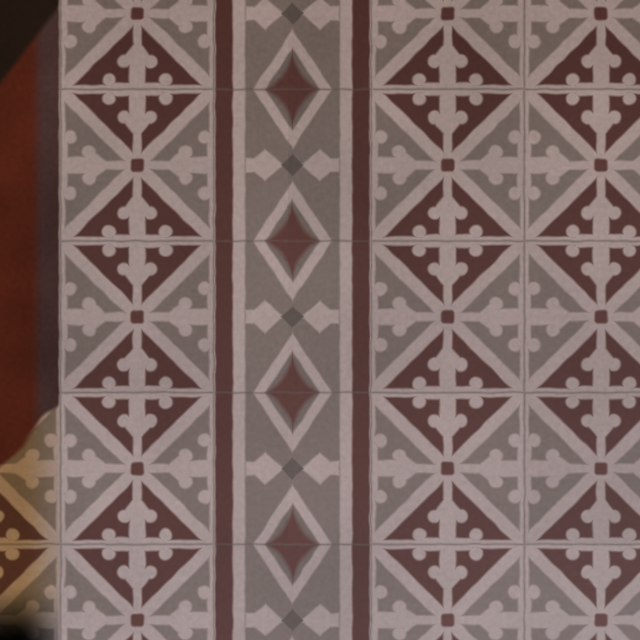
Give the GLSL for this pattern, as a Shadertoy shader.

```glsl
// Worn cement floor tiles: columns of quartered tiles with buds, and a striped border of diamonds.
// Each tile is folded into one triangle and drawn with distance functions;
// gradient noise adds wobbling edges, stains and grain.

vec2 hash2(vec2 p) {
    p = vec2(dot(p, vec2(127.1, 311.7)), dot(p, vec2(269.5, 183.3)));
    return fract(sin(p) * 43758.5) * 2.0 - 1.0;
}

float gradientNoise(vec2 p) {
    vec2 i = floor(p), f = fract(p), u = f * f * (3.0 - 2.0 * f);
    float a = dot(hash2(i), f);
    float b = dot(hash2(i + vec2(1, 0)), f - vec2(1, 0));
    float c = dot(hash2(i + vec2(0, 1)), f - vec2(0, 1));
    float d = dot(hash2(i + 1.0), f - 1.0);
    return mix(mix(a, b, u.x), mix(c, d, u.x), u.y);
}

// Soft coverage of a shape from its signed distance in canvas units
float cover(float d) {
    float soft = max(0.0028, 1.0 / iResolution.y);
    return 1.0 - smoothstep(-soft, soft, d);
}

float box(vec2 p, vec2 halfSize) {
    vec2 q = abs(p) - halfSize;
    return length(max(q, 0.0)) + min(max(q.x, q.y), 0.0);
}

const vec3 CREAM = vec3(0.64, 0.575, 0.565);
const vec3 GREY  = vec3(0.445, 0.395, 0.375);
const vec3 BROWN = vec3(0.305, 0.19, 0.175);

// Quartered tile, p in -0.5..0.5
vec3 quarteredTile(vec2 p) {
    vec2 q = abs(p);
    float across = min(q.x, q.y), edge = 0.5 - max(q.x, q.y);
    vec3 col = q.x > q.y ? GREY : BROWN;

    // Diagonal bands and rim
    float light = min((0.5 - edge - across) * 0.707 - 0.042, edge - 0.03);
    // Bud: stem, pointed head with lobes, arms with round tips
    vec2 b = vec2(across, edge);
    light = min(light, across - 0.03);
    light = min(light, box(b - vec2(0.0, 0.13), vec2(0.055, 0.13)));
    light = min(light, length(b - vec2(0.085, 0.185)) - 0.045);
    light = min(light, (across + abs(edge - 0.21) * 0.8) * 0.78 - 0.075);
    light = min(light, box(b, vec2(0.17, 0.045)));
    light = min(light, length(b - vec2(0.185, 0.06)) - 0.045);
    col = mix(col, CREAM, cover(light * 0.238));

    // Centre stud
    return mix(col, BROWN * 1.08, cover((box(p, vec2(0.022)) - 0.02) * 0.238));
}

// Border panel: x from its axis, row counted in tiles
vec3 borderPanel(float x, float row) {
    float ax = abs(x);
    float tileY = abs(fract(row + 0.5) - 0.5) * 0.237;
    float diamondY = abs(fract(row) - 0.5) * 0.237;
    vec3 col = GREY;

    // Diamond frame with a star inside
    float diamond = (ax / 0.0625 + diamondY / 0.094 - 1.0) * 0.052;
    col = mix(col, GREY * 0.93, cover(diamond));
    float star = pow(ax / 0.043, 0.7) + pow(diamondY / 0.056, 0.7) - 1.0;
    col = mix(col, BROWN * 1.1, cover(star * 0.018));
    col = mix(col, CREAM, cover(abs(diamond + 0.0085) - 0.008));

    // Side buds pointing at a dark stud
    float bud = max((tileY + abs(ax - 0.043) * 0.85) * 0.76 - 0.019, 0.016 - ax);
    bud = min(bud, box(vec2(ax - 0.058, tileY), vec2(0.015, 0.011)));
    col = mix(col, CREAM, cover(bud));
    col = mix(col, GREY * 0.76, cover(ax + tileY - 0.017));

    // Cream rims, then brown stripes with cream outer edges
    col = mix(col, CREAM, cover(0.074 - ax));
    return mix(col, BROWN, cover(abs(ax - 0.107) - 0.0135));
}

void mainImage(out vec4 fragColor, in vec2 fragCoord) {
    vec2 uv = fragCoord / iResolution.xy;
    vec2 p = uv + 0.0022 * vec2(gradientNoise(uv * 45.0), gradientNoise(uv * 45.0 + 31.0));

    // Tile columns on both sides of the border
    float row = (p.y - 0.505) / 0.237;
    float column = (p.x - (p.x < 0.45 ? 0.2145 : 0.6995)) / 0.2396;
    vec2 cell = vec2(column, row) + 0.5;
    float x = p.x - 0.457;
    bool inBorder = abs(x) < 0.1217;
    vec3 col = inBorder ? borderPanel(x, row) : quarteredTile(fract(cell) - 0.5);

    // Joints
    vec2 joint = abs(fract(cell + 0.5) - 0.5) * 0.238;
    float gap = inBorder ? joint.y : min(joint.x, joint.y);
    col = mix(col, GREY * 0.8, 0.65 * cover(gap - 0.0012));

    // Tile tone, stains and grain
    vec2 id = floor(cell) + (inBorder ? 17.0 : 0.0);
    float stain = gradientNoise(uv * 6.0) + 0.5 * gradientNoise(uv * 17.0);
    float grain = gradientNoise(uv * 120.0) + 0.6 * gradientNoise(uv * 230.0);
    col *= 1.0 + 0.025 * hash2(id).x + 0.07 * stain + 0.06 * grain;

    // Cool haze from below, warm shade above
    col *= mix(vec3(1.0), vec3(0.95, 0.92, 0.89), uv.y);
    col = mix(col, vec3(0.59, 0.56, 0.60), 0.24 * (1.0 - uv.y) * (0.5 + 0.5 * uv.x));

    // Left margin: amber tile below, red surface and its dark edge above
    float margin = cover(p.x - 0.092);
    vec3 amber = col * vec3(0.88, 0.75, 0.52) * smoothstep(-0.01, 0.09, uv.y);
    col = mix(col, amber, margin * (1.0 - smoothstep(0.03, 0.095, uv.x) * 0.7));
    vec3 red = mix(vec3(0.29, 0.12, 0.075), vec3(0.25, 0.17, 0.16), smoothstep(0.045, 0.07, uv.x));
    red = mix(red, vec3(0.13, 0.09, 0.065), smoothstep(-0.01, 0.01, uv.y - 0.87 - 1.3 * uv.x));
    red *= 1.0 + 0.25 * stain + 0.08 * grain;
    float redStart = 0.27 + 1.1 * uv.x + 0.02 * gradientNoise(uv * 25.0);
    col = mix(col, red, margin * smoothstep(-0.008, 0.008, uv.y - redStart));

    fragColor = vec4(col, 1.0);
}
```
